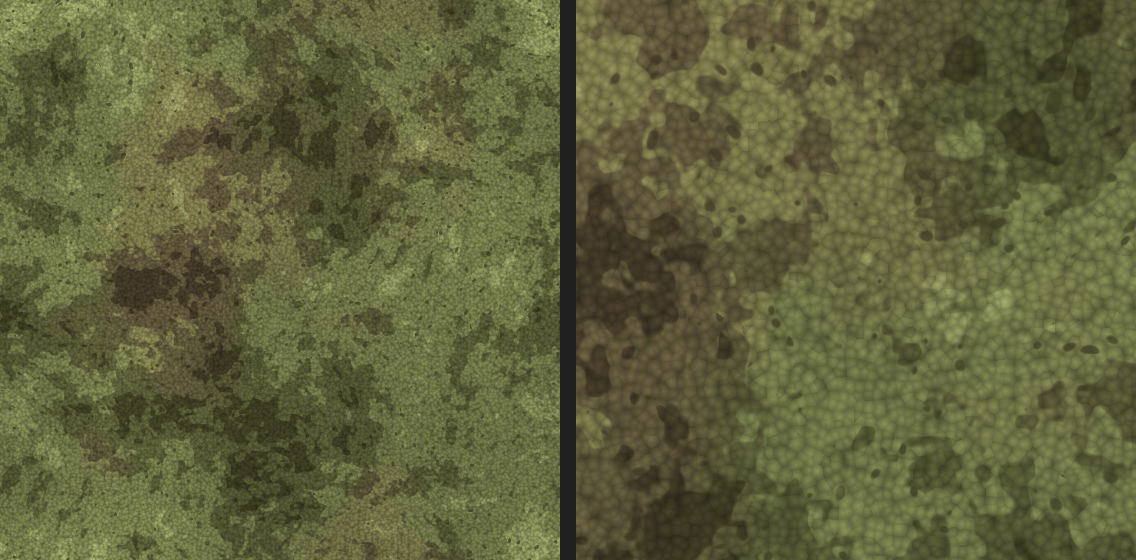
Left, the full canvas; right, a detail of the centre.
Reproduce this pattern procedurally as a three.js fragment shader.

```glsl
// Mottled moss-green camouflage ground: one wrapping fractal height field is
// cut into dark cores, shade, olive and light islands with crumbly edges.
// A second field turns patches brown; cellular noise adds grain and pits.
varying vec2 vUv;

float hash(vec2 cell, float seed) {
  vec3 p = fract(vec3(cell.xyx + seed * 17.31) * vec3(0.1031, 0.1030, 0.0973));
  p += dot(p, p.yzx + 33.33);
  return fract((p.x + p.y) * p.z);
}

// Value noise that repeats after a whole number of cells.
float tileNoise(vec2 uv, float cells, float seed) {
  vec2 p = uv * cells;
  vec2 i = floor(p);
  vec2 f = fract(p);
  f = f * f * (3.0 - 2.0 * f);
  vec2 a = mod(i, cells);
  vec2 b = mod(i + 1.0, cells);
  return mix(mix(hash(a, seed), hash(vec2(b.x, a.y), seed), f.x),
             mix(hash(vec2(a.x, b.y), seed), hash(b, seed), f.x), f.y);
}

// Octaves double the cell count, so the sum still tiles.
float fractal(vec2 uv, float cells, float gain, int octaves, float seed) {
  float sum = 0.0;
  float total = 0.0;
  float weight = 1.0;
  for (int i = 0; i < 6; i++) {
    if (i >= octaves) break;
    sum += weight * tileNoise(uv, cells, seed + float(i));
    total += weight;
    weight *= gain;
    cells *= 2.0;
  }
  return sum / total;
}

// Distance to the nearest scattered point, and a random value of that point.
vec2 scatter(vec2 uv, float cells, float seed) {
  vec2 p = uv * cells;
  vec2 base = floor(p);
  vec2 nearest = vec2(9.0, 0.0);
  for (int y = -1; y <= 1; y++) {
    for (int x = -1; x <= 1; x++) {
      vec2 cell = base + vec2(float(x), float(y));
      vec2 id = mod(cell, cells);
      vec2 point = cell + vec2(hash(id, seed), hash(id, seed + 1.0));
      float d = distance(p, point);
      if (d < nearest.x) nearest = vec2(d, hash(id, seed + 2.0));
    }
  }
  return nearest;
}

// Cut with a narrow soft edge.
float cut(float level, float value) {
  return smoothstep(level - 0.014, level + 0.014, value);
}

void main() {
  // Bend the coordinates to hide the noise lattice.
  vec2 bend = vec2(tileNoise(vUv, 5.0, 41.0), tileNoise(vUv, 5.0, 42.0)) - 0.5;
  vec2 crumble = vec2(tileNoise(vUv, 90.0, 43.0), tileNoise(vUv, 90.0, 44.0)) - 0.5;
  vec2 uv = vUv + 0.07 * bend + 0.006 * crumble;

  float height = fractal(uv, 4.0, 0.83, 6, 1.0);
  float brown = smoothstep(0.47, 0.64, fractal(uv, 3.0, 0.55, 5, 11.0));
  float broad = fractal(uv, 4.0, 0.5, 3, 21.0);

  // Each tone has a green and an earthy variant.
  vec3 core = mix(vec3(0.23, 0.235, 0.13), vec3(0.24, 0.205, 0.14), brown);
  vec3 shade = mix(vec3(0.32, 0.335, 0.195), vec3(0.345, 0.31, 0.21), brown);
  vec3 olive = mix(vec3(0.42, 0.45, 0.27), vec3(0.445, 0.43, 0.265), brown);
  vec3 light = mix(vec3(0.50, 0.535, 0.33), vec3(0.51, 0.51, 0.325), brown);

  vec3 color = mix(core, shade, cut(0.352, height));
  color = mix(color, olive, cut(0.477, height));
  color = mix(color, light, cut(0.63, height));

  // Soft shading across the broad patches.
  color *= 1.0 + 0.3 * (broad - 0.5) + 0.12 * (height - 0.5);

  // Pebbly grain: rounded grains of varied brightness.
  vec2 pebble = scatter(vUv, 170.0, 31.0);
  float grain = 0.5 * (0.45 - pebble.x) + 0.22 * (pebble.y - 0.5);
  grain += 0.2 * (tileNoise(vUv, 256.0, 35.0) - 0.5);
  color *= 1.0 + 0.75 * grain;

  // Sparse dark pits.
  vec2 pit = scatter(uv, 58.0, 51.0);
  float size = 0.22 * smoothstep(0.6, 1.0, pit.y);
  color = mix(color, core, 0.7 * (1.0 - smoothstep(size - 0.08, size + 0.04, pit.x)) * step(0.6, pit.y));

  gl_FragColor = vec4(color, 1.0);
}
```
